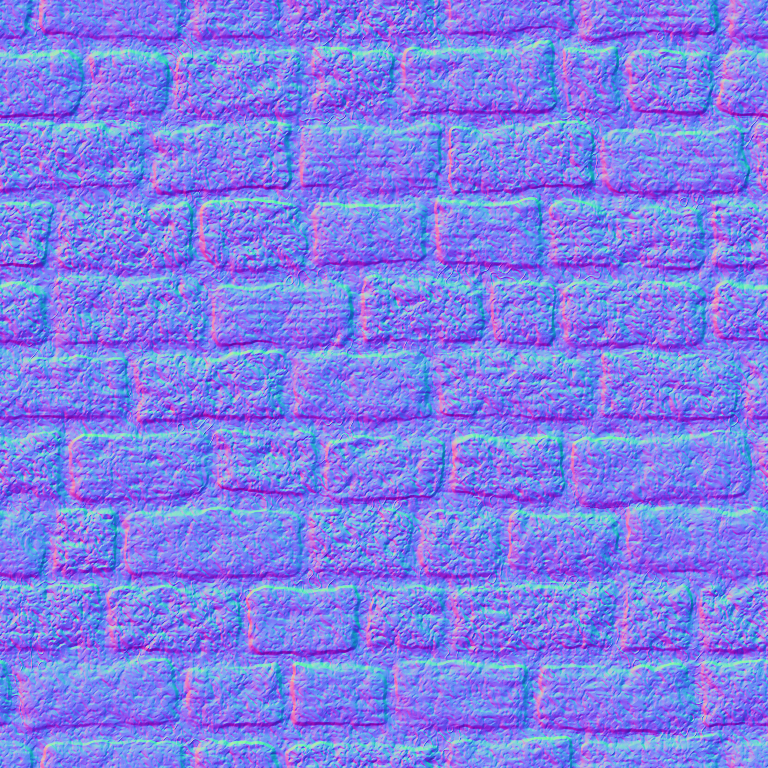
A Shadertoy shader for this texture map:

```glsl
// Tangent-space normal map of a rough stone brick wall: ten courses of uneven blocks.
// A tileable height field (skewed rounded boxes, layered gradient noise, mortar strands)
// is differentiated, and its slope is encoded as colour with the x axis flipped.

const float ROWS = 10.0;
const float ROW_SHIFT = 0.065;   // centre of the first course below the top, in courses
const float STEP = 0.0007;       // half width of the slope sample

// Bricks per course and the start of the first brick, from the top course down.
const float BRICK_COUNT[10] = float[10](6., 7., 5., 6., 6., 5., 6., 6., 6., 6.);
const float FIRST_JOINT[10] = float[10](.069, .119, -.013, .079, .09, .169, -.042, .019, .108, .047);

vec2 hash22(vec2 p) {
    vec3 q = fract(p.xyx * vec3(.1031, .1030, .0973));
    q += dot(q, q.yzx + 33.33);
    return fract((q.xx + q.yz) * q.zy);
}

// Gradient at a lattice point, wrapped so that the noise tiles.
vec2 latticeGradient(vec2 cell, vec2 period, float seed) {
    return 2.0 * hash22(mod(cell, period) + seed) - 1.0;
}

float noise(vec2 p, vec2 period, float seed) {
    p *= period;
    vec2 c = floor(p), f = p - c;
    vec2 w = f * f * f * (f * (f * 6.0 - 15.0) + 10.0);
    vec2 e = vec2(1, 0);
    float a = dot(latticeGradient(c, period, seed), f);
    float b = dot(latticeGradient(c + e.xy, period, seed), f - e.xy);
    float d = dot(latticeGradient(c + e.yx, period, seed), f - e.yx);
    float g = dot(latticeGradient(c + e.xx, period, seed), f - e.xx);
    return mix(mix(a, b, w.x), mix(d, g, w.x), w.y);
}

// Stone grain: each octave is divided by its frequency to keep slopes comparable.
float grain(vec2 p) {
    float sum = 0.0, freq = 26.0, weight = 0.32;
    for (int i = 0; i < 4; i++) {
        float n = noise(p, vec2(freq * 0.5 * 2.0, freq), 11.0 + 7.0 * float(i));
        sum += weight * (n - 0.8 * abs(n)) / freq;
        freq *= 2.0;
        weight *= 1.5;
    }
    return sum;
}

// Position of a vertical joint in units of the mean brick width.
float jointAt(float i, float row, float count) {
    float spread = min(0.25 * (count - 4.8), 0.35);
    return i + spread * (2.0 * hash22(vec2(mod(i, count), row) + 3.0).x - 1.0);
}

float roundedBox(vec2 p, vec2 halfSize, float radius) {
    vec2 q = abs(p) - halfSize + radius;
    return length(max(q, 0.0)) + min(max(q.x, q.y), 0.0) - radius;
}

// Signed distance to the brick of this cell in x; its row and index in yz.
vec3 brickCell(vec2 p) {
    float v = (1.0 - p.y) * ROWS - ROW_SHIFT;
    float course = floor(v + 0.5);
    float row = mod(course, ROWS);
    float count = BRICK_COUNT[int(row)];
    float u = (p.x - FIRST_JOINT[int(row)]) * count;

    float i = floor(u);
    if (u < jointAt(i, row, count)) i -= 1.0;
    else if (u > jointAt(i + 1.0, row, count)) i += 1.0;
    float left = jointAt(i, row, count), right = jointAt(i + 1.0, row, count);

    vec2 id = vec2(row, mod(i, count));
    vec2 vary = hash22(id + 41.0) - 0.5;
    vec2 skew = 0.09 * (hash22(id + 67.0) - 0.5);
    vec2 halfSize = vec2((right - left) * 0.5 / count - 0.006, 0.0415 + 0.004 * vary.x);
    vec2 local = vec2((u - 0.5 * (left + right)) / count, (course - v) / ROWS + 0.007 * vary.y);
    local += skew * local.yx;
    return vec3(roundedBox(local, halfSize, 0.014 + 0.012 * vary.y), id);
}

float wallHeight(vec2 p) {
    // Uneven outlines
    vec2 bend = vec2(noise(p, vec2(9), 5.0), noise(p, vec2(13), 23.0));
    float chip = noise(p, vec2(34), 61.0);
    float nick = noise(p, vec2(85), 29.0);
    vec3 brick = brickCell(p + 0.011 * bend + 0.006 * chip);
    float dist = brick.x + 0.0035 * nick;
    vec2 look = hash22(brick.yz + 77.0);

    // Rim of changing steepness over a soft dome and mortar slope
    float worn = smoothstep(-0.3, 0.35, chip + bend.y);
    float mask = smoothstep(0.001, mix(-0.003, -0.0075, worn), dist);
    float rise = 0.0028 + 0.002 * look.x + 0.003 * bend.x;
    float body = mask * rise + 0.0055 * smoothstep(0.009, -0.022, dist);

    // Surface: rough bricks, some with horizontal ridges, coarse mortar
    float rough = mix(0.31, 0.26 + 0.25 * look.y, mask);
    float ridged = mask * step(0.72, hash22(brick.yz + 9.0).y);
    float ridges = ridged * 0.0022 * noise(p, vec2(12, 110), 19.0);
    float swell = 0.006 * noise(p, vec2(14, 18), 83.0) * mask;

    // Short strands scattered in the mortar
    float patches = smoothstep(0.05, 0.25, noise(p, vec2(15), 37.0));
    float strands = smoothstep(0.08, 0.0, abs(noise(p, vec2(72, 58), 53.0)));
    float mortar = 0.0011 * strands * patches * (1.0 - mask);
    return body + rough * grain(p + 0.006 * chip * vec2(1.0, -0.7)) + ridges + swell + mortar;
}

void mainImage(out vec4 fragColor, in vec2 fragCoord) {
    vec2 uv = fragCoord / iResolution.xy, e = vec2(STEP, 0.0);
    vec2 slope = vec2(wallHeight(uv + e.xy) - wallHeight(uv - e.xy),
                      wallHeight(uv + e.yx) - wallHeight(uv - e.yx)) / (2.0 * STEP);
    vec3 normal = normalize(vec3(slope.x, -slope.y, 1.0));
    fragColor = vec4((0.5 + 0.5 * normal) * vec3(1.0, 1.0, 0.97), 1.0);
}
```
